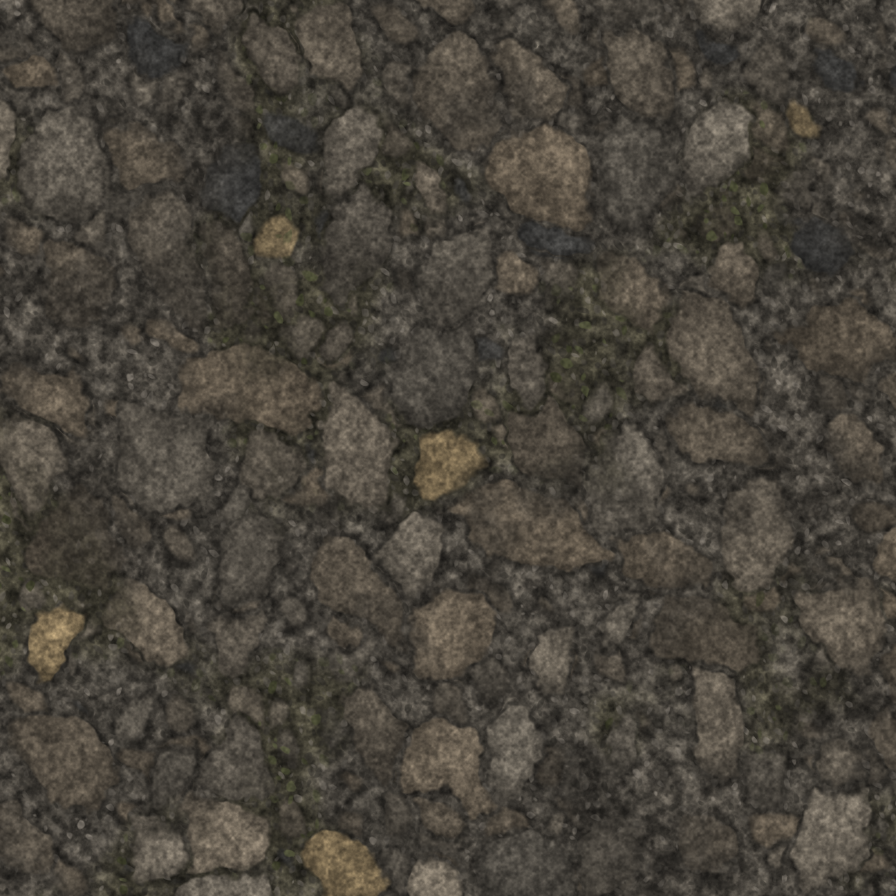
Write a WebGL 2 fragment shader that draws this texture.

```glsl
#version 300 es
precision highp float;
// Old cobbled ground: worn, irregular stones set in gritty soil with moss and small leaves.

uniform vec2 u_resolution;
out vec4 fragColor;

struct Stone {
    float dist;   // signed distance in cell units, negative inside
    vec2 offset;  // position relative to the centre, in radii
    vec3 id;      // random values of this stone
};

// Integer hash: three values from 0 to 1 per cell and seed
vec3 hash3(vec2 cell, float seed) {
    uvec3 v = uvec3(ivec3(vec3(cell, seed)) + 4096);
    v = v * 1664525u + 1013904223u;
    for (int i = 0; i < 2; i++) {
        v.x += v.y * v.z;
        v.y += v.z * v.x;
        v.z += v.x * v.y;
        v ^= v >> 16u;
    }
    return vec3(v >> 8u) / float(1u << 24u);
}

float noise(vec2 p, float seed) {
    vec2 i = floor(p), f = fract(p);
    f = f * f * (3.0 - 2.0 * f);
    float low = mix(hash3(i, seed).x, hash3(i + vec2(1, 0), seed).x, f.x);
    float high = mix(hash3(i + vec2(0, 1), seed).x, hash3(i + vec2(1, 1), seed).x, f.x);
    return mix(low, high, f.y);
}

float fbm(vec2 p, float seed) {
    float sum = 0.0, amp = 0.53;
    for (int i = 0; i < 4; i++) {
        sum += amp * noise(p, seed + float(i));
        p = mat2(1.6, 1.2, -1.2, 1.6) * p;
        amp *= 0.5;
    }
    return sum;
}

// Rounded polygon with randomly turned and shifted sides
float polygon(vec2 q, float radius, vec2 cell, float seed) {
    float sum = 0.0;
    for (int k = 0; k < 7; k++) {
        vec3 r = hash3(cell, seed + 10.0 + float(k));
        float a = (float(k) + 0.8 * r.x) * 6.2832 / 7.0;
        float side = dot(q, vec2(cos(a), sin(a))) - radius * (0.78 + 0.4 * r.y);
        sum += exp(18.0 * side);
    }
    return log(sum) / 18.0;
}

// Nearest stone of a jittered grid; neighbours keep a gap between them
Stone scatter(vec2 p, float seed, float minRadius, float maxRadius) {
    vec2 home = floor(p);
    Stone s = Stone(9.0, vec2(0), vec3(0));
    float second = 9.0;
    for (int y = -1; y <= 1; y++)
    for (int x = -1; x <= 1; x++) {
        vec2 cell = home + vec2(x, y);
        vec3 place = hash3(cell, seed), id = hash3(cell, seed + 1.0);
        vec2 rel = p - cell - 0.5 - 0.66 * (place.xy - 0.5);
        float radius = mix(minRadius, maxRadius, place.z);
        float turn = 0.4 + 2.0 * (id.z - 0.5);
        vec2 q = mat2(cos(turn), -sin(turn), sin(turn), cos(turn)) * rel;
        float stretch = 1.05 + 0.4 * hash3(cell, seed + 2.0).x;
        float d = polygon(q * vec2(stretch, 1.0 / stretch), radius, cell, seed);
        if (d < s.dist) {
            second = s.dist;
            s = Stone(d, rel / radius, id);
        } else {
            second = min(second, d);
        }
    }
    s.dist = max(s.dist, 0.045 + 0.5 * (s.dist - second));
    return s;
}

vec3 stoneColor(Stone s, vec2 p) {
    vec3 tone = mix(vec3(0.285, 0.27, 0.245), vec3(0.415, 0.39, 0.35), s.id.x);
    tone = mix(tone, tone * vec3(1.03, 0.98, 0.92), s.id.z);
    if (s.id.y < 0.09) tone = vec3(0.225, 0.222, 0.215);  // slate
    if (s.id.y > 0.98) tone = vec3(0.46, 0.4, 0.3);       // ochre
    tone *= 0.74 + 0.52 * fbm(p * 18.0 + 9.0 * s.id.xy, 31.0);
    tone *= 0.64 + 0.72 * fbm(p * 120.0, 37.0);
    float dome = 0.86 + 0.18 * smoothstep(0.02, -0.14, s.dist);
    return tone * dome * (1.0 + 0.12 * dot(s.offset, vec2(0.35, 0.8)));
}

void main() {
    vec2 p = gl_FragCoord.xy / u_resolution.y;
    vec2 warp = vec2(fbm(p * 22.0, 41.0), fbm(p * 22.0, 47.0)) - 0.5;
    float mud = fbm(p * 9.0, 53.0);
    float moss = smoothstep(0.52, 0.68, fbm(p * 6.0, 59.0));

    // Soil with grit and pale crumbs
    vec3 color = mix(vec3(0.275, 0.26, 0.235), vec3(0.32, 0.3, 0.27), mud);
    color = mix(color, vec3(0.25, 0.24, 0.175), 0.55 * moss);
    color *= 0.3 + 1.4 * fbm(p * 95.0, 61.0);
    Stone grit = scatter(p * 85.0, 200.0, 0.1, 0.42);
    vec3 gritTone = mix(vec3(0.2, 0.19, 0.17), vec3(0.55, 0.52, 0.48), grit.id.x * grit.id.x);
    color = mix(color, gritTone, 0.6 * smoothstep(0.08, -0.1, grit.dist));

    // Large stones and the small ones wedged between them
    Stone big = scatter(p * 9.2 + 0.34 * warp, 300.0, 0.2, 0.56);
    big.dist += 0.06 * (noise(p * 110.0, 67.0) - 0.5);
    Stone small = scatter(p * 17.0 + 0.45 * warp, 400.0, 0.12, 0.46);
    small.dist = max(small.dist, 0.1 - 2.0 * big.dist);
    color *= mix(0.7, 1.0, smoothstep(0.0, 0.12, min(big.dist, 0.5 * small.dist)));
    float buried = 0.8 * smoothstep(0.5, 0.72, mud);
    color = mix(color, stoneColor(small, p), (0.8 - buried) * smoothstep(0.05, -0.06, small.dist));
    color = mix(color, stoneColor(big, p), (1.0 - 0.7 * buried) * smoothstep(0.025, -0.025, big.dist));

    // Leaves in the mossy joints
    Stone leaf = scatter(p * 70.0, 500.0, 0.15, 0.45);
    float leafy = moss * step(0.75, leaf.id.x) * smoothstep(0.0, 0.08, big.dist);
    vec3 green = mix(vec3(0.2, 0.21, 0.13), vec3(0.35, 0.36, 0.25), leaf.id.y);
    color = mix(color, green, 0.8 * leafy * smoothstep(0.08, -0.08, leaf.dist));

    // Fine mineral grain over everything
    color *= 1.0 + 0.34 * (noise(p * 250.0, 71.0) - 0.5) + 0.2 * (noise(p * 400.0, 73.0) - 0.5);
    fragColor = vec4(color, 1.0);
}
```
